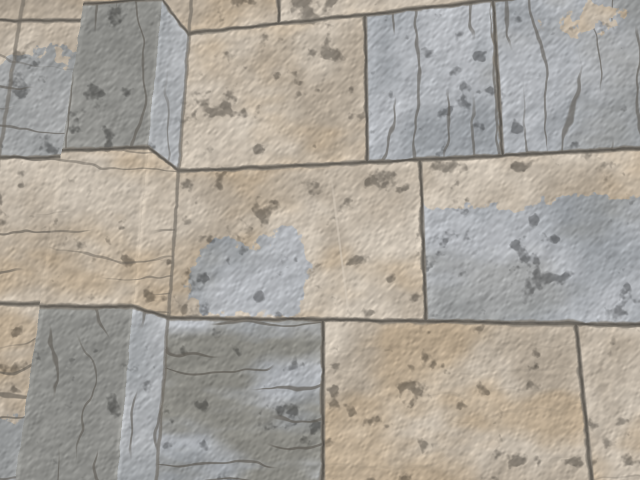
This texture is drawn by a WebGL 1 fragment shader. Its source:

```glsl
precision highp float;
// Weathered ashlar wall with a projecting pilaster at the left: beige and grey blocks.
// Each plane bends its height into a course coordinate; joints, tones, cracks and
// tooled relief follow from it. Space is 4/3 by 1, with y measured downwards.
uniform vec2 u_resolution;

const vec3 SAND_DARK = vec3(0.685, 0.64, 0.58);
const vec3 SAND_LIGHT = vec3(0.795, 0.755, 0.70);
const vec3 OCHRE = vec3(0.71, 0.62, 0.50);
const vec3 SLATE_DARK = vec3(0.595, 0.61, 0.625);
const vec3 SLATE_LIGHT = vec3(0.71, 0.72, 0.735);
const vec3 WORN_GREY = vec3(0.54, 0.535, 0.51);
const vec3 JOINT = vec3(0.43, 0.41, 0.38);

float hash(vec2 p) {
  return fract(sin(dot(p, vec2(127.1, 311.7))) * 43758.545);
}

float noise(vec2 p) {
  vec2 i = floor(p), f = fract(p);
  f = f * f * (3.0 - 2.0 * f);
  return mix(mix(hash(i), hash(i + vec2(1, 0)), f.x),
             mix(hash(i + vec2(0, 1)), hash(i + vec2(1, 1)), f.x), f.y);
}

float fbm(vec2 p) {
  float sum = 0.0, amp = 0.53;
  for (int i = 0; i < 4; i++) {
    sum += amp * noise(p);
    p = mat2(1.6, 1.2, -1.2, 1.6) * p + 7.3;
    amp *= 0.5;
  }
  return sum;
}

float capsule(vec2 p, vec2 a, vec2 b, float r) {
  vec2 d = b - a;
  return length(p - a - d * clamp(dot(p - a, d) / dot(d, d), 0.0, 1.0)) - r;
}

float line(float d, float halfWidth) {
  return 1.0 - smoothstep(halfWidth * 0.5, halfWidth * 1.5, abs(d));
}

// Height of tooled stone: slanted chisel strokes over coarse lumps
float relief(vec2 p) {
  vec2 s = vec2(p.x + p.y, p.y - p.x);
  return 0.5 * noise(s * vec2(150.0, 75.0)) + 0.5 * noise(p * 105.0) + 0.8 * noise(p * 38.0);
}

// Broken, wandering fissures along y, spaced by 1 / freq
float cracks(vec2 p, float freq, float seed) {
  float u = (p.x + 0.09 * (fbm(p * vec2(9.0, 6.0) + seed) - 0.5)) * freq + seed;
  float run = noise(vec2(floor(u) * 7.0 + seed, p.y * 8.0));
  return line((fract(u) - 0.5) / freq, 0.0035 * run) * smoothstep(0.42, 0.62, run);
}

// Course number, growing downwards, as the courses get taller
float courseAt(float h) {
  return min((sqrt(0.0756 + 0.04 * (h - 0.071)) - 0.275) / 0.02 + 1.0, 3.9);
}

// Upright joints of each course on the main plane
vec2 uprights(float course) {
  if (course < 0.5) return vec2(0.576, 9.0);
  if (course < 1.5) return vec2(0.764, 1.045);
  if (course < 2.5) return vec2(0.874, 9.0);
  return vec2(0.673, 1.167);
}

vec3 stone(vec2 p, float grey, float worn) {
  float tone = smoothstep(0.25, 0.75, fbm(p * 8.0));
  float stain = smoothstep(0.48, 0.72, fbm(p * vec2(4.0, 7.0) + 31.0));
  vec3 sand = mix(mix(SAND_DARK, SAND_LIGHT, tone), OCHRE, 0.5 * stain);
  vec3 slate = mix(mix(SLATE_DARK, SLATE_LIGHT, tone), WORN_GREY, max(worn, 0.4 * stain));
  return mix(sand, slate, grey);
}

vec3 masonry(vec2 p) {
  float rough = fbm(p * 40.0) - 0.5;
  vec2 q = p + 0.006 * vec2(rough, fbm(p * 33.0 + 9.0) - 0.5);

  // Leaning edges of the pilaster
  float left = q.x - 0.174 + 0.142 * q.y;
  float arris = q.x - 0.337 + 0.093 * q.y;
  float corner = q.x - 0.399 + 0.073 * q.y;
  float groove = q.x - 0.0486 + 0.155 * q.y;
  float lift = 0.075 - 0.08 * q.y;

  float h, grey, course, worn = 0.0, block = 0.0, side = 9.0;
  float upright = 0.0, level = 0.0, shade = 1.0;
  if (corner > 0.0) {
    // Main wall, seen in perspective
    h = courseAt(0.59 + (q.y - 0.59) / (1.0 + (q.x - 0.382) * 0.213));
    course = floor(h);
    vec2 seams = q.x - 0.17 * (q.y - 0.3) * (q.x - 0.68) - uprights(course);
    block = step(0.0, seams.x) + step(0.0, seams.y);
    side = min(abs(seams.x), abs(seams.y));
    float ragged = 0.06 * rough;
    float patchEdge = min(capsule(p, vec2(0.462, 0.58), vec2(0.565, 0.58), 0.076),
                          capsule(p, vec2(0.565, 0.55), vec2(0.598, 0.508), 0.028));
    float tide = 0.434 - 0.026 * smoothstep(1.1, 1.22, p.x) - p.y;
    float bare = capsule(p, vec2(1.18, 0.05), vec2(1.26, 0.03), 0.018);
    if (course == 1.0) grey = step(0.5, block) * smoothstep(-0.004, 0.004, bare + 2.0 * ragged);
    else if (course == 2.0)
      grey = 1.0 - smoothstep(-0.003, 0.003, (block < 0.5 ? patchEdge : tide) + ragged);
    else grey = step(2.5, course) * (1.0 - step(0.5, block));
    worn = step(2.5, course) * smoothstep(0.3, 0.65, fbm(p * vec2(5.0, 14.0)));
    upright = step(course, 1.5) * grey * 0.8;
    level = step(2.5, course) * (block == 1.0 ? 0.1 : 0.9);
  } else if (left > 0.0) {
    // Pilaster front and its return, with alternating courses
    float back = clamp(arris / (arris - corner), 0.0, 1.0);
    float slope = 0.07 * min(arris, 0.0) * (1.0 - 1.5 * q.y);
    h = courseAt(q.y + lift * (1.0 - back) + slope);
    course = floor(h);
    grey = mod(course, 2.0);
    worn = arris < 0.0 ? 0.75 : 0.15;
    shade = arris < 0.0 ? 0.98 : 1.03;
    upright = grey * 0.8;
    level = (1.0 - grey) * 0.6;
  } else {
    // Recess beyond the pilaster
    h = courseAt(q.y + 0.029);
    course = floor(h);
    float tide = (course == 1.0 ? 0.12 : course == 3.0 ? 0.88 : 2.0) + 0.1 * rough;
    grey = smoothstep(-0.004, 0.004, p.y - tide);
    worn = 0.35;
    level = 0.8;
  }

  vec3 color = stone(p + 3.7 * vec2(course, block), grey, worn) * shade;

  // Chiselled light, pits and fissures
  float slant = relief(p) - relief(p + vec2(0.003, 0.004));
  color *= 1.0 + 0.23 * slant + 0.12 * rough;
  color *= 1.0 - 0.3 * smoothstep(0.66, 0.78, fbm(p * 26.0 + 50.0));
  float seed = course * 3.1 + block;
  float fissure = max(upright * cracks(p, 19.0, seed), level * cracks(p.yx, 21.0, seed));
  color = mix(color, JOINT * 0.85, 0.75 * fissure);

  // Dressed margins, then joints with a shadowed core
  float bed = 0.3 * min(fract(h), 1.0 - fract(h));
  float seam = min(bed, side);
  color *= 1.0 + 0.05 * (1.0 - smoothstep(0.008, 0.025, seam));
  float gap = 0.0045 + 0.006 * rough;
  color = mix(color, JOINT * (1.08 + 0.5 * rough), 0.9 * line(seam, gap));
  color *= 1.0 - 0.22 * line(seam, gap * 0.45);

  // Pale arrises, dark inner corners and one long scratch
  color *= 1.0 + 0.08 * line(arris, 0.006) + 0.06 * line(left - 0.004, 0.005);
  color = mix(color, JOINT, 0.65 * line(corner, 0.0035) + 0.6 * line(groove, 0.004));
  float scratch = line(p.x - 0.694 - 0.127 * (p.y - 0.4), 0.0022);
  scratch *= smoothstep(0.36, 0.42, p.y) * (1.0 - smoothstep(0.63, 0.66, p.y));
  return mix(color, SAND_LIGHT * 1.05, 0.5 * scratch);
}

void main() {
  // Four samples smooth every edge
  vec3 color = vec3(0.0);
  for (int i = 0; i < 4; i++) {
    vec2 offset = vec2(mod(float(i), 2.0), floor(float(i) * 0.5)) * 0.5 - 0.25;
    vec2 p = (gl_FragCoord.xy + offset) / u_resolution;
    color += masonry(vec2(p.x * 4.0 / 3.0, 1.0 - p.y)) * 0.25;
  }
  gl_FragColor = vec4(color, 1.0);
}
```
